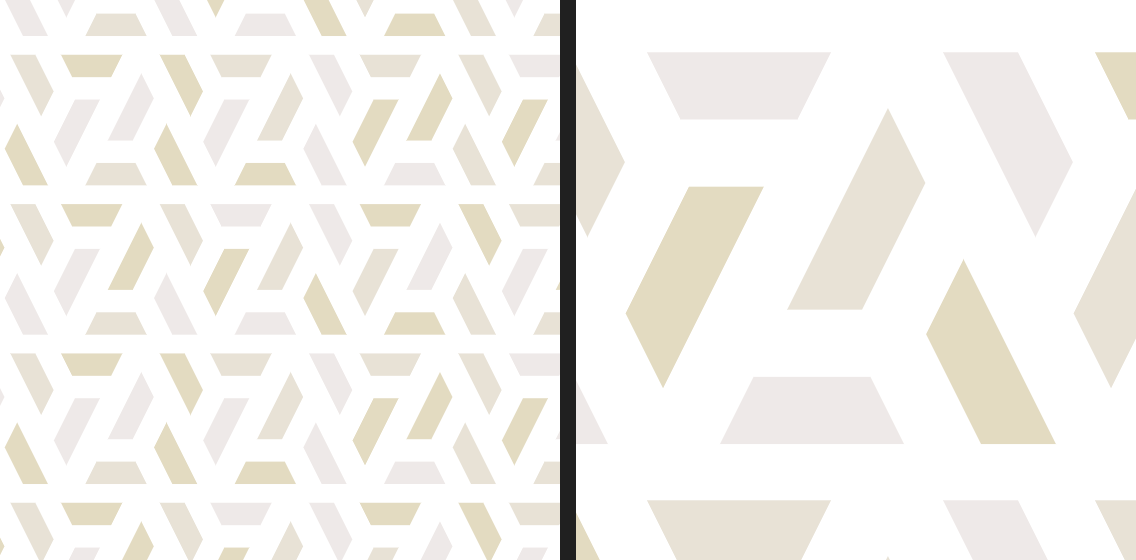
Left, the full canvas; right, a detail of the centre.
A WebGL 2 fragment shader for this pattern:

```glsl
#version 300 es
precision highp float;
// Pale pinwheel triangles on white: each cell holds one triangle pointing down
// and one pointing up (a half turn), both cut into three bars by barycentric
// bands. Bar colours follow a pattern that repeats every 4 columns and 2 rows.

uniform vec2 u_resolution;
out vec4 fragColor;

// Colour orders, one digit each for the flat, rising and falling bar.
// Four columns per line: down row 0, down row 1, up row 0, up row 1.
const int COLOUR_ORDER[16] = int[16](
  123, 213, 231, 321,
  123, 321, 132, 213,
  213, 132, 321, 213,
  231, 312, 123, 231);

vec3 barColour(int digit) {
  vec3 sand = vec3(0.890, 0.859, 0.757);
  vec3 linen = vec3(0.908, 0.886, 0.840);
  vec3 blush = vec3(0.934, 0.914, 0.908);
  return digit == 1 ? sand : digit == 2 ? linen : blush;
}

// Signed depth inside a bar: a band along one side, cut off by the other two.
float barDepth(float band, float width, float side, float cut) {
  return min(min(band, width - band), min(side, cut));
}

// Paints one set of triangles; q is in cell units from the triangle's corner.
vec3 paintTriangles(vec3 base, vec2 q, float turn, int firstOrder, float pixel) {
  vec2 cell = floor(q + 0.1);
  q -= cell;
  cell *= turn;

  // Barycentric distances from the flat, left and right sides.
  float flatSide = q.y / 0.75;
  float leftSide = (q.x - 0.5 * q.y) / 0.75;
  float rightSide = 1.0 - flatSide - leftSide;

  vec3 depth = vec3(
    barDepth(flatSide, 0.2, rightSide, leftSide - 0.452),
    barDepth(leftSide, 0.223, flatSide, rightSide - 0.45),
    barDepth(rightSide, 0.223, leftSide, flatSide - 0.4));
  vec3 cover = clamp(depth / pixel + 0.5, 0.0, 1.0);

  int order = COLOUR_ORDER[firstOrder + int(mod(cell.y, 2.0)) * 4 + int(mod(cell.x, 4.0))];
  base = mix(base, barColour(order / 100), cover.x);
  base = mix(base, barColour(order / 10 % 10), cover.y);
  return mix(base, barColour(order % 10), cover.z);
}

void main() {
  // 3.75 cells across and down, with y measured from the top.
  vec2 uv = gl_FragCoord.xy / u_resolution;
  vec2 p = vec2(uv.x, 1.0 - uv.y) * 3.75;
  float pixel = 5.0 / min(u_resolution.x, u_resolution.y);

  vec3 colour = vec3(1.0);
  colour = paintTriangles(colour, p - vec2(0.0693, 0.3667), 1.0, 0, pixel);
  colour = paintTriangles(colour, vec2(1.3213, 1.2412) - p, -1.0, 8, pixel);
  fragColor = vec4(colour, 1.0);
}
```
